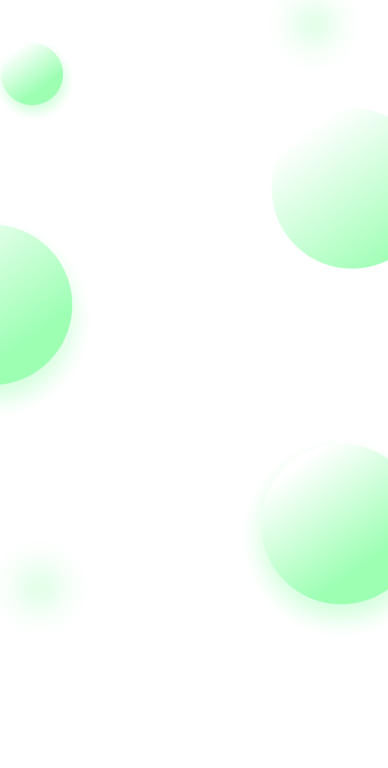
Give the GLSL for this background, as a Shadertoy shader.

```glsl
const vec3 WHITE = vec3(1.0);
const vec3 MINT = vec3(0.61, 1.0, 0.70);
const vec2 LIGHT_DIR = vec2(0.58, -0.815);

// Coverage of a disc whose edge fades over +-blur
float softDisc(vec2 p, vec2 center, float radius, float blur) {
    return 1.0 - smoothstep(radius - blur, radius + blur, length(p - center));
}

// Gaussian spot of light colour
vec3 addGlow(vec3 color, vec2 p, vec2 center, float spread, float strength) {
    vec2 q = (p - center) / spread;
    return mix(color, MINT, strength * exp(-dot(q, q)));
}

// Blurred shadow dropped below a ball
vec3 addShadow(vec3 color, vec2 p, vec2 center, float radius, float blur, float strength) {
    vec2 dropped = center - vec2(0.0, 0.6 * blur);
    return mix(color, MINT, strength * softDisc(p, dropped, radius, blur));
}

// Disc shaded along LIGHT_DIR, from white at range.x to mint at range.y (in radii)
vec3 addBall(vec3 color, vec2 p, vec2 center, float radius, vec2 range, float edge) {
    float along = dot((p - center) / radius, LIGHT_DIR);
    float tint = clamp((along - range.x) / (range.y - range.x), 0.0, 1.0);
    return mix(color, mix(WHITE, MINT, tint), softDisc(p, center, radius, edge));
}

void mainImage(out vec4 fragColor, in vec2 fragCoord) {
    // Canvas height is one unit
    vec2 p = fragCoord / iResolution.y;
    float edge = 0.75 / iResolution.y;
    float bigRadius = 0.1044;
    float smallRadius = 0.0402;

    vec2 topLeft = vec2(0.0418, 0.9034);
    vec2 topRight = vec2(0.4582, 0.7546);
    vec2 midLeft = vec2(-0.0104, 0.6031);
    vec2 lowRight = vec2(0.4445, 0.3176);

    // Faint glows
    vec3 color = WHITE;
    color = addGlow(color, p, vec2(0.4086, 0.9680), 0.034, 0.27);
    color = addGlow(color, p, vec2(0.0515, 0.2350), 0.036, 0.27);

    // Shadows
    color = addShadow(color, p, topLeft - vec2(-0.003, 0.0), smallRadius, 0.014, 0.45);
    color = addShadow(color, p, midLeft, bigRadius, 0.030, 0.45);
    color = addShadow(color, p, lowRight, bigRadius, 0.030, 0.45);

    // Balls
    color = addBall(color, p, topLeft, smallRadius, vec2(-0.95, 0.55), edge);
    color = addBall(color, p, topRight, bigRadius, vec2(-0.92, 1.10), edge);
    color = addBall(color, p, midLeft, bigRadius, vec2(-1.40, 0.65), edge);
    color = addBall(color, p, lowRight, bigRadius, vec2(-0.92, 0.60), edge);

    fragColor = vec4(color, 1.0);
}
```
